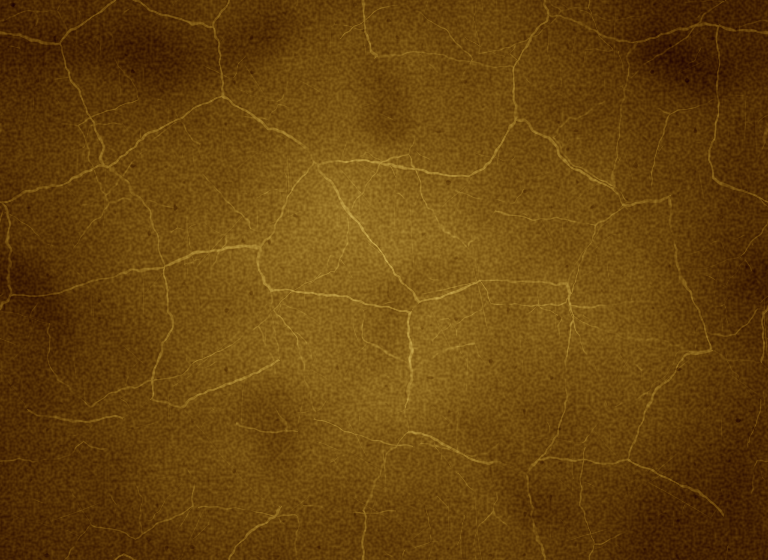
Reproduce this texture procedurally as a WebGL 2 fragment shader.

```glsl
#version 300 es
precision highp float;
precision highp int;

uniform vec2 u_resolution;
out vec4 fragColor;

// Two random values per lattice cell, wrapping after reps cells
vec2 hash2(vec2 cell, vec2 reps, float seed) {
  uvec3 v = uvec3(vec3(mod(cell + 0.5, reps), seed));
  v = v * 1664525u + 1013904223u;
  v.x += v.y * v.z; v.y += v.z * v.x; v.z += v.x * v.y;
  v ^= v >> 16u;
  v.x += v.y * v.z; v.y += v.z * v.x; v.z += v.x * v.y;
  return vec2(v.xy >> 8u) / 16777216.0;
}

float corner(vec2 cell, vec2 offset, vec2 reps, float seed) {
  float angle = 6.2832 * hash2(cell, reps, seed).x;
  return dot(vec2(cos(angle), sin(angle)), offset);
}

// Tiling gradient noise, about -0.7 to 0.7
float noise(vec2 uv, vec2 reps, float seed) {
  vec2 p = uv * reps, c = floor(p), f = p - c, e = vec2(1, 0);
  vec2 w = f * f * f * (f * (f * 6.0 - 15.0) + 10.0);
  return mix(
    mix(corner(c, f, reps, seed), corner(c + e, f - e, reps, seed), w.x),
    mix(corner(c + e.yx, f - e.yx, reps, seed), corner(c + 1.0, f - 1.0, reps, seed), w.x), w.y);
}

float fbm(vec2 uv, vec2 reps, float seed) {
  float sum = 0.0, gain = 1.0;
  for (int i = 0; i < 5; i++) {
    sum += gain * noise(uv, reps, seed + float(i));
    reps *= 2.0;
    gain *= 0.55;
  }
  return sum;
}

vec2 wobble(vec2 uv, vec2 reps, float seed) {
  return vec2(noise(uv, reps, seed), noise(uv, reps, seed + 1.0));
}

float stroke(float dist, float halfWidth) {
  float soft = 0.75 / u_resolution.y;
  return 1.0 - smoothstep(halfWidth - soft, halfWidth + soft, dist);
}

// Cell borders as cracks; each border has its own strength, some are missing
float cracks(vec2 uv, vec2 reps, float halfWidth, float missing, float seed) {
  vec2 size = vec2(u_resolution.x / u_resolution.y, 1.0) / reps;
  vec2 p = uv * reps, base = floor(p), nearest, home;
  float best = 1e3;
  for (int k = 0; k < 9; k++) {
    vec2 cell = base + vec2(k % 3, k / 3) - 1.0;
    vec2 r = (cell + hash2(cell, reps, seed) - p) * size;
    if (dot(r, r) < best) { best = dot(r, r); nearest = r; home = cell; }
  }
  float ink = 0.0, homeKey = hash2(home, reps, seed + 1.0).x;
  for (int k = 0; k < 25; k++) {
    vec2 cell = home + vec2(k % 5, k / 5) - 2.0;
    if (cell == home) continue;
    vec2 r = (cell + hash2(cell, reps, seed) - p) * size;
    float dist = dot(0.5 * (nearest + r), normalize(r - nearest));
    float key = fract(homeKey + hash2(cell, reps, seed + 1.0).x);
    float strength = smoothstep(missing - 0.1, missing + 0.5, key);
    ink = max(ink, strength * stroke(dist, halfWidth * (0.5 + strength)));
  }
  return ink;
}

// Short tapered scratches, half of them nearly upright
float scratches(vec2 uv, vec2 reps, float seed) {
  vec2 size = vec2(u_resolution.x / u_resolution.y, 1.0) / reps;
  vec2 p = uv * reps, base = floor(p);
  float ink = 0.0;
  for (int k = 0; k < 9; k++) {
    vec2 cell = base + vec2(k % 3, k / 3) - 1.0;
    vec2 d = (p - cell - hash2(cell, reps, seed)) * size;
    vec2 pick = hash2(cell, reps, seed + 1.0), trait = hash2(cell, reps, seed + 2.0);
    float angle = 1.57 + (pick.x - 0.5) * (pick.y < 0.5 ? 0.15 : 2.6);
    vec2 dir = vec2(cos(angle), sin(angle));
    float along = abs(dot(d, dir)) / (size.y * mix(0.2, 0.9, trait.x));
    float fade = 1.0 - smoothstep(0.4, 1.0, along);
    ink = max(ink, fade * trait.y * trait.y * stroke(abs(dot(d, vec2(-dir.y, dir.x))), 0.0006));
  }
  return ink;
}

void main() {
  vec2 uv = gl_FragCoord.xy / u_resolution;

  // Bright middle fading to dark borders, with cloudy stains
  vec2 glow = pow(0.5 - 0.5 * cos(6.2832 * uv), vec2(0.75));
  float tone = 0.02 + 0.32 * glow.x + 0.16 * glow.y + 0.35 * glow.x * glow.y;
  tone += 0.2 * fbm(uv, vec2(4, 3), 10.0);
  tone -= 0.22 * smoothstep(0.15, 0.6, noise(uv, vec2(7, 5), 20.0));

  // Paper grain and dark specks
  tone += 0.27 * noise(uv, vec2(256, 187), 30.0) + 0.16 * noise(uv, vec2(140, 110), 31.0);
  tone -= 0.25 * smoothstep(0.42, 0.6, noise(uv, vec2(90, 66), 32.0));

  // Crooked crack network in three sizes, the finer ones broken up
  vec2 bent = uv + 0.035 * wobble(uv, vec2(8, 6), 40.0)
    + 0.008 * wobble(uv, vec2(30, 22), 42.0) + 0.0035 * wobble(uv, vec2(90, 66), 44.0);
  float wear = noise(uv, vec2(11, 8), 50.0) + 0.5 * noise(uv, vec2(70, 52), 51.0);
  float ink = cracks(bent, vec2(6, 4), 0.0014, 0.05, 60.0) * smoothstep(-0.9, 0.0, wear);
  ink = max(ink, 0.8 * cracks(bent.xy + 0.37, vec2(9, 7), 0.0009, 0.25, 64.0) * smoothstep(-0.35, 0.2, wear));
  ink = max(ink, 0.65 * cracks(bent, vec2(19, 14), 0.0006, 0.4, 68.0) * smoothstep(0.0, 0.35, wear));

  // Hairline scratches
  vec2 shaky = mix(uv, bent, 0.2);
  float hair = max(scratches(shaky, vec2(12, 9), 72.0), 0.8 * scratches(shaky, vec2(22, 16), 76.0));
  ink = max(ink, 0.7 * hair * smoothstep(-0.4, 0.1, wear));
  tone += 0.42 * ink;

  // Brown to ochre ramp
  vec3 colour = vec3(0.26, 0.13, 0.01) + tone * vec3(0.38, 0.33, 0.04) + tone * tone * vec3(0.0, 0.04, 0.13);
  fragColor = vec4(clamp(colour, 0.0, 1.0), 1.0);
}
```
